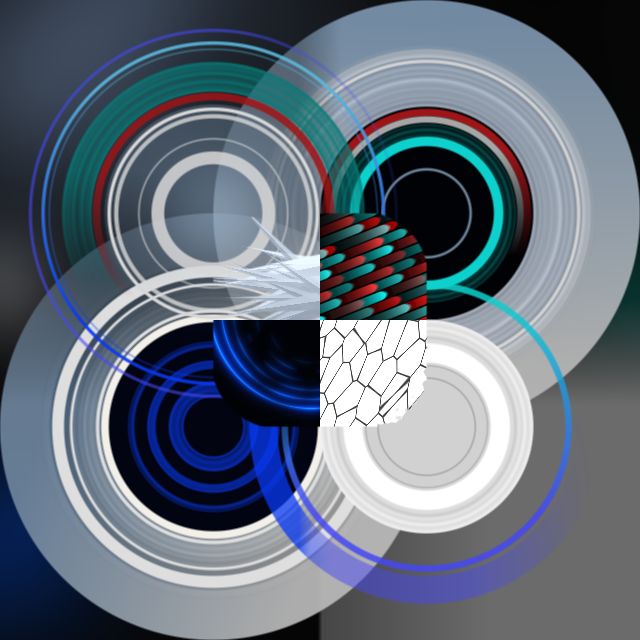
Write a WebGL 2 fragment shader that draws this background.

```glsl
#version 300 es
precision highp float;
uniform vec2 u_resolution;
out vec4 fragColor;
const float EDGE = .005;
const vec3 PALE = vec3(.87), STEEL = vec3(.43, .52, .61), INK = vec3(.005, .008, .02);
const vec3 CYAN = vec3(.05, .82, .8), RED = vec3(.62, .08, .09);
const vec3 BLUE = vec3(.03, .22, .95), VIOLET = vec3(.27, .28, .95);

vec2 hash(vec2 p) {
  return fract(sin(p * mat2(127, 311, 269, 183)) * 43758.5);
}
float noise(vec2 p) {
  vec2 i = floor(p), f = p - i, u = f * f * (3. - 2. * f), e = vec2(1, 0);
  float a = dot(hash(i) - .5, f), b = dot(hash(i + e) - .5, f - e);
  float c = dot(hash(i + e.yx) - .5, f - e.yx), d = dot(hash(i + 1.) - .5, f - 1.);
  return 2. * mix(mix(a, b, u.x), mix(c, d, u.x), u.y);
}
float ramp(float a, float b, float x) { return clamp((x - a) / (b - a), 0., 1.); }
float disc(float r, float size) { return ramp(size + EDGE, size - EDGE, r); }
float band(float r, float a, float b) { return disc(r, b) - disc(r, a); }
float glow(vec2 p, float size) { return exp(-dot(p, p) / size / size); }
float grooves(float r, float seed) { return noise(vec2(r * 55., seed)); }
vec2 along(vec2 d, float angle) {
  vec2 u = vec2(cos(angle), sin(angle));
  return vec2(dot(d, u), u.x * d.y - u.y * d.x);
}

vec3 backdrop(vec2 p) {
  vec3 c = .025 + vec3(.18, .22, .28) * glow(p - vec2(.5, 2.8), .95);
  c += .2 * glow(p - vec2(0, 1.65), .28) + vec3(0, .13, .12) * glow(p - vec2(3, 1.6), .4);
  c += vec3(0, .13, .38) * glow(p - vec2(.1, .45), .42);
  float corner = ramp(1.49, 1.51, p.x) * ramp(1.6, 1.1, p.y);
  return mix(c + c * noise(p), vec3(.27 + .15 * ramp(1.5, 2.3, p.x)), corner);
}

vec3 upperRight(vec3 c, vec2 p, float r) {
  float inner = ramp(.8, .72, r), high = ramp(1.8, 2.3, p.y);
  vec3 rim = mix(STEEL * 1.1, vec3(.71), ramp(2.9, 1.3, p.y));
  rim = mix(rim, vec3(.67, .71, .77), .7 * inner) + .22 * grooves(r, 3.3) * inner;
  rim = mix(rim, PALE, band(r, .705, .72) + .4 * band(r, .73, .77));
  c = mix(c, rim, mix(.58, .94, ramp(1.4, 1.6, p.x)) * disc(r, 1.));
  vec3 core = mix(INK, CYAN * .45, band(r, .36, .42) * (.55 + grooves(r, 7.2)));
  core = mix(core, RED, band(r, .455, .49) * high);
  core = mix(core, PALE * .75, band(r, .425, .455) * high);
  core = mix(core, CYAN, band(r, .315, .36));
  core = mix(core, STEEL, band(r, .2, .212));
  return mix(c, core, disc(r, .5));
}

vec3 lowerLeft(vec3 c, vec2 p, float r) {
  vec3 rim = mix(STEEL, vec3(.73), ramp(.2, 1.7, p.x + .4 - .4 * p.y));
  rim += .3 * grooves(r, 5.4) * ramp(.82, .72, r);
  c = mix(c, rim, mix(.92, .45, ramp(1.1, 1.7, p.y)) * disc(r, 1.));
  c = mix(c, PALE, band(r, .7, .755) + band(r, .66, .672) + band(r, .535, .55));
  float rings = band(r, .14, .21) + band(r, .27, .31) + band(r, .37, .4);
  vec3 core = INK + BLUE * (.05 + .6 * rings * (.75 + grooves(r, 2.6)));
  c = mix(c, core, disc(r, .5));
  return mix(c, vec3(.95, .94, .91), band(r, .49, .525));
}

vec3 upperLeft(vec3 c, vec2 p, float r) {
  float high = ramp(1.6, 2.2, p.y);
  c = mix(c, STEEL * .82, .55 * high * disc(r, .51)) + .3 * STEEL * exp(-r * r * 16.);
  c = mix(c, CYAN * .58, band(r, .57, .71) * high * (.6 + .5 * grooves(r, 8.7)));
  c = mix(c, RED, .85 * band(r, .53, .565) * high);
  float whites = band(r, .48, .496) + .8 * band(r, .445, .465);
  whites += .6 * band(r, .345, .353) + .85 * band(r, .23, .29);
  c = mix(c, PALE * .97, whites);
  vec3 tint = mix(BLUE, vec3(.35, .72, .86), ramp(1.5, 2.6, p.y));
  c = mix(c, tint, .9 * band(r, .79, .806) + .4 * band(r, .765, .773));
  return mix(c, VIOLET, .6 * band(r, .85, .865) * ramp(2.1, 1., p.x));
}

vec3 lowerRight(vec3 c, vec2 p, float r) {
  float west = ramp(1.55, 1.4, p.x), south = ramp(1.2, .4, p.y);
  float fade = max(.75 * west, .5 * south) * ramp(2.8, 2.2, p.x);
  c = mix(c, mix(VIOLET, BLUE, west), band(r, .7, .83) * fade);
  vec3 tint = mix(VIOLET, CYAN, ramp(.6, 1.6, p.y));
  c = mix(c, tint, .85 * band(r, .65, .68) * ramp(1.2, 1.8, p.x + south));
  float plate = mix(.87 + .22 * grooves(r, 4.5), 1., band(r, .3, .39));
  plate = mix(plate, .82, disc(r, .285));
  plate -= .2 * band(r, .225, .231) + .2 * band(r, .283, .29);
  return mix(c, vec3(plate), disc(r, .5));
}

// Slanted capsules with bright heads and fading tails
float streaks(vec2 p) {
  vec2 q = along(p, .38) * vec2(3.2, 21), h = hash(vec2(floor(q.y), 4));
  float x = fract(q.x + h.x), v = abs(fract(q.y) - .5);
  float body = ramp(.5, .36, v) * ramp(.94, .88, x + .4 * v * v);
  return body * (.06 + 1.15 * x * x) * (.45 + .55 * h.y);
}
// Gap between the two nearest cell seeds
float cracks(vec2 q) {
  vec2 best = vec2(9);
  for (int k = 0; k < 9; k++) {
    vec2 cell = floor(q) + vec2(k % 3, k / 3) - 1.;
    float d = length(cell + hash(cell) - q);
    best = vec2(min(best.x, d), min(best.y, max(best.x, d)));
  }
  return best.y - best.x;
}
vec3 shards(vec3 c, vec2 m) {
  c = mix(c, PALE, .9 * glow(m - vec2(0, .08), .17));
  for (int i = 0; i < 30; i++) {
    vec2 h = hash(vec2(i, 9)), g = hash(vec2(i, 23));
    vec2 q = along(m - vec2(.02, .03 + .24 * g.x), mix(2.3, 3.6, h.x));
    float width = (.02 + .035 * g.y) * (1. - q.x / (.18 + .42 * h.y));
    float mask = ramp(-EDGE, EDGE, width - abs(q.y)) * step(0., q.x);
    c = mix(c, vec3(.7, .75, .81) + .25 * g.x - .15 * step(0., q.y), .88 * mask);
  }
  return c;
}
vec3 swirls(vec2 m) {
  vec3 c = INK;
  for (float k = 0.; k < 6.; k++) {
    vec2 d = m + vec2(.04, -.012 * k);
    float r = abs(length(d) - .2 - .055 * k);
    float lit = ramp(-.25, .3, noise(vec2(atan(d.x, -d.y) * 2.5, k * 3.7)));
    c += lit * (.12 + .2 * k) * (BLUE * exp(-r * 60.) + .4 * CYAN * exp(-r * 200.));
  }
  return c;
}
// Four materials, one per quarter
vec3 tile(vec3 c, vec2 m) {
  vec2 split = vec2(.022, -.018), q = along(m, 1.1) * vec2(.6, 1.3);
  if (m.y < 0.) return m.x < 0. ? swirls(m) : vec3(.25 + .75 * ramp(.02, .07, cracks(q * 11.)));
  return m.x < 0. ? shards(c, m) : vec3(streaks(m + split), vec2(streaks(m - split)));
}

void main() {
  vec2 m = 3. * (gl_FragCoord.xy - .5 * u_resolution) / min(u_resolution.x, u_resolution.y);
  vec2 p = m + 1.5, a = abs(m);
  vec3 c = upperRight(backdrop(p), p, length(p - 2.));
  c = lowerLeft(c, p, length(p - 1.));
  c = upperLeft(c, p, length(p - vec2(1, 2)));
  c = lowerRight(c, p, length(p - vec2(2, 1)));
  float jag = m.x > 0. && m.y < 0. ? .05 * noise(m * 35.) : 0.;
  float cover = disc(pow(dot(a * a, a), 1. / 3.) + jag, .525) * disc(max(a.x, a.y), .5);
  c = mix(c, min(tile(c, m), 1.), cover);
  fragColor = vec4(clamp(c, 0., 1.), 1);
}
```
